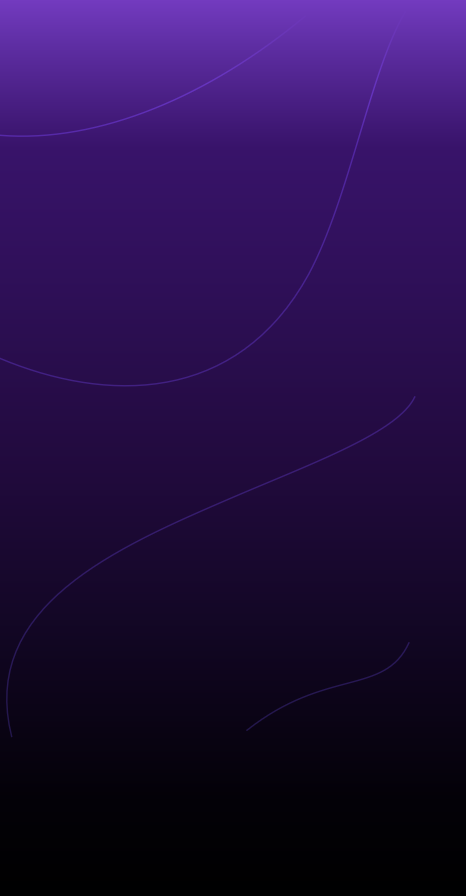
This background is drawn by a Shadertoy shader. Its source:

```glsl
const int STOPS = 9;
const float STOP_DEPTH[STOPS] = float[STOPS](
    0.0, 0.05, 0.14, 0.165, 0.325, 0.52, 0.705, 0.89, 1.0);
const vec3 STOP_COLOR[STOPS] = vec3[STOPS](
    vec3(0.45, 0.23, 0.75),
    vec3(0.37, 0.18, 0.64),
    vec3(0.25, 0.095, 0.46),
    vec3(0.22, 0.075, 0.415),
    vec3(0.18, 0.06, 0.34),
    vec3(0.13, 0.04, 0.24),
    vec3(0.07, 0.025, 0.14),
    vec3(0.013, 0.004, 0.03),
    vec3(0.0));

const vec3 LINE_GLOW = vec3(0.10, 0.075, 0.22);
const float LINE_HALF_WIDTH = 0.0008;  // in canvas heights
const float LINE_FADE_DEPTH = 0.12;    // lines dissolve above this depth
const int CURVE_STEPS = 32;

// Cubic control points, as fractions of the canvas
const vec2 TOP_ARC[4] = vec2[4](
    vec2(0.0, 0.849), vec2(0.2125, 0.840), vec2(0.45, 0.893), vec2(0.655, 0.982));
const vec2 BOWL[4] = vec2[4](
    vec2(0.0, 0.600), vec2(0.225, 0.551), vec2(0.5075, 0.547), vec2(0.6625, 0.694));
const vec2 BOWL_RISE[4] = vec2[4](
    vec2(0.6625, 0.694), vec2(0.75, 0.779), vec2(0.795, 0.922), vec2(0.87, 0.987));
const vec2 SWEEP_UPPER[4] = vec2[4](
    vec2(0.89, 0.557), vec2(0.855, 0.518), vec2(0.675, 0.484), vec2(0.5, 0.445));
const vec2 SWEEP_LOWER[4] = vec2[4](
    vec2(0.5, 0.445), vec2(0.25, 0.389), vec2(-0.045, 0.323), vec2(0.025, 0.178));
const vec2 SMALL_WAVE[4] = vec2[4](
    vec2(0.53, 0.185), vec2(0.70, 0.255), vec2(0.825, 0.223), vec2(0.8775, 0.2825));

vec3 backdrop(float depth) {
    vec3 color = STOP_COLOR[0];
    for (int i = 1; i < STOPS; i++) {
        float blend = (depth - STOP_DEPTH[i - 1]) / (STOP_DEPTH[i] - STOP_DEPTH[i - 1]);
        color = mix(color, STOP_COLOR[i], clamp(blend, 0.0, 1.0));
    }
    return color;
}

float segmentDistance(vec2 p, vec2 a, vec2 b) {
    vec2 ab = b - a;
    float along = clamp(dot(p - a, ab) / dot(ab, ab), 0.0, 1.0);
    return length(p - a - ab * along);
}

vec2 bezier(vec2 c[4], float t) {
    float s = 1.0 - t;
    return s * s * s * c[0] + 3.0 * s * s * t * c[1]
         + 3.0 * s * t * t * c[2] + t * t * t * c[3];
}

// Distance in canvas heights to a curve split into short chords
float curveDistance(vec2 p, vec2 c[4], vec2 scale) {
    float nearest = 1e3;
    vec2 previous = c[0] * scale;
    for (int i = 1; i <= CURVE_STEPS; i++) {
        vec2 next = bezier(c, float(i) / float(CURVE_STEPS)) * scale;
        nearest = min(nearest, segmentDistance(p, previous, next));
        previous = next;
    }
    return nearest;
}

void mainImage(out vec4 fragColor, in vec2 fragCoord) {
    vec2 scale = vec2(iResolution.x / iResolution.y, 1.0);
    vec2 p = fragCoord / iResolution.y;
    float depth = 1.0 - p.y;
    float pixel = 1.0 / iResolution.y;

    // Vertical gradient
    vec3 color = backdrop(depth);

    // Thin flowing lines
    float d = curveDistance(p, TOP_ARC, scale);
    d = min(d, curveDistance(p, BOWL, scale));
    d = min(d, curveDistance(p, BOWL_RISE, scale));
    d = min(d, curveDistance(p, SWEEP_UPPER, scale));
    d = min(d, curveDistance(p, SWEEP_LOWER, scale));
    d = min(d, curveDistance(p, SMALL_WAVE, scale));

    float line = clamp(0.5 + (LINE_HALF_WIDTH - d) / pixel, 0.0, 1.0);
    line *= smoothstep(0.0, LINE_FADE_DEPTH, depth);
    color += LINE_GLOW * line;

    fragColor = vec4(color, 1.0);
}
```
